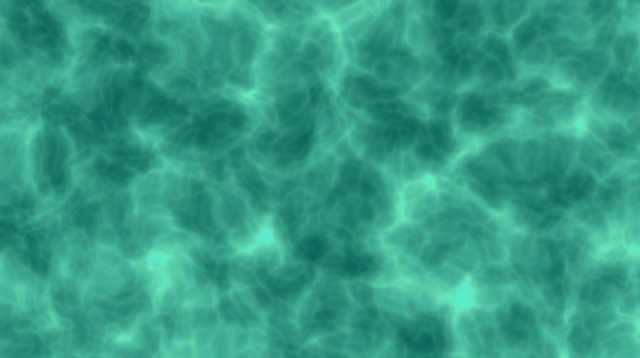
Write a Shadertoy shader that draws this texture.

```glsl
// Sunlit teal water: a soft bright caustic web around small dark rounded pools.

#define SCALE 6.2        // largest pools per canvas height
#define OCTAVES 4        // layers of pools
#define GAIN 0.56        // strength of each finer layer
#define WARP 0.060       // bending of the web
#define CRISPNESS 32.0   // sharpness of the web crests
#define CLOUD 0.36       // weight of the broad light patches
#define MEAN 0.380       // average of the raw light field
#define SPREAD 0.118     // deviation of the raw light field
#define DEEP vec3(0.105, 0.475, 0.410)
#define LIGHT vec3(0.370, 0.835, 0.695)
#define GLINT vec3(0.340, 0.940, 0.810)

float hash(vec2 p) {
    return fract(sin(dot(p, vec2(127.1, 311.7))) * 43758.5453);
}

// Value noise with a quintic blend, 0 to 1
float noise(vec2 p) {
    vec2 cell = floor(p);
    vec2 f = fract(p);
    vec2 s = f * f * f * (f * (f * 6.0 - 15.0) + 10.0);
    float low = mix(hash(cell), hash(cell + vec2(1.0, 0.0)), s.x);
    float high = mix(hash(cell + vec2(0.0, 1.0)), hash(cell + vec2(1.0, 1.0)), s.x);
    return mix(low, high, s.y);
}

// Softened squared distance to the nearest scattered point:
// dark round pools, bright seams, brightest where seams meet
float pools(vec2 p) {
    vec2 cell = floor(p);
    vec2 f = fract(p);
    float sum = 0.0;
    for (int y = -1; y <= 1; y++) {
        for (int x = -1; x <= 1; x++) {
            vec2 o = vec2(float(x), float(y));
            vec2 jitter = vec2(hash(cell + o), hash(cell + o + 57.3));
            vec2 d = o + jitter - f;
            sum += exp(-CRISPNESS * dot(d, d));
        }
    }
    return -log(max(sum, 1e-20)) / CRISPNESS;
}

// Web of light in layers, each turned and finer than the last
float web(vec2 p) {
    mat2 turn = mat2(0.8, 0.6, -0.6, 0.8);
    float sum = 0.0;
    float total = 0.0;
    float weight = 1.0;
    for (int i = 0; i < OCTAVES; i++) {
        sum += weight * pools(p);
        total += weight;
        weight *= GAIN;
        p = turn * p * 1.93 + vec2(17.3, 9.1);
    }
    return sum / total;
}

void mainImage(out vec4 fragColor, in vec2 fragCoord) {
    vec2 p = fragCoord / iResolution.y;

    // Bend the plane on two scales
    vec2 q = p * SCALE + 3.7;
    vec2 bend = vec2(noise(q), noise(q + 31.4)) - 0.5;
    q = q * 2.6 + 11.9;
    bend += 0.45 * (vec2(noise(q), noise(q + 53.2)) - 0.5);
    vec2 w = p + WARP * bend;

    // Web over broad patches of light
    float cloud = 0.65 * noise(w * 3.1 + 71.0) + 0.35 * noise(w * 6.7 + 23.0);
    float field = web(w * SCALE + 40.0) + CLOUD * cloud;

    // Spread the light over the palette
    float t = 0.345 + 0.25 * (field - MEAN) / SPREAD;
    vec3 color = mix(DEEP, LIGHT, clamp(t, -0.2, 1.1));
    color = mix(color, GLINT, 0.8 * smoothstep(0.95, 1.4, t));
    fragColor = vec4(color, 1.0);
}
```
